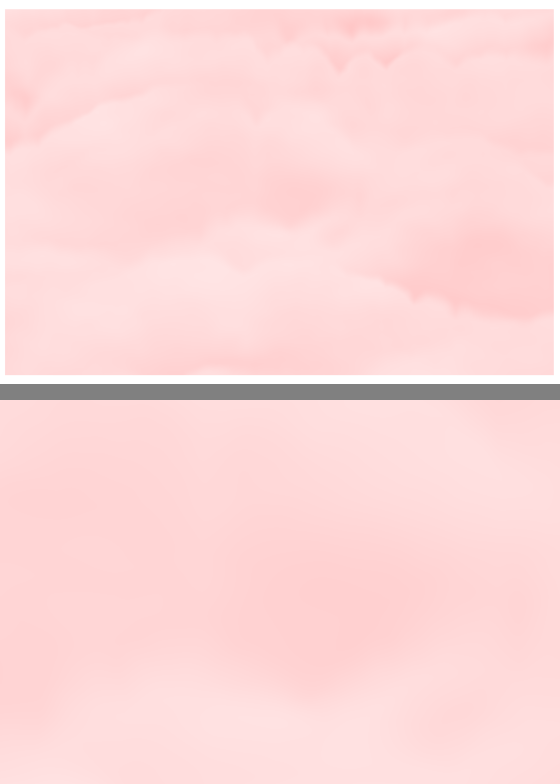
Top, the full canvas; bottom, a detail of the centre.
Reproduce this texture procedurally as a Shadertoy shader.

```glsl
// A soft sea of pink clouds inside a thin white frame.
// Banks of billowing puffs are laid from far to near; each one has a pale
// rounded crest that sinks into a deeper pink hollow before the next bank.

const int BANKS = 12;
const vec3 FRAME_WHITE = vec3(1.0);

float hash(vec2 cell) {
    vec3 h = fract(vec3(cell.xyx) * 0.1031);
    h += dot(h, h.yzx + 33.33);
    return fract((h.x + h.y) * h.z);
}

float noise(vec2 p) {
    vec2 cell = floor(p);
    vec2 f = p - cell;
    f = f * f * f * (f * (f * 6.0 - 15.0) + 10.0);
    float low = mix(hash(cell), hash(cell + vec2(1, 0)), f.x);
    float high = mix(hash(cell + vec2(0, 1)), hash(cell + vec2(1, 1)), f.x);
    return mix(low, high, f.y);
}

float fbm(vec2 p) {
    float sum = 0.0, weight = 0.533;
    for (int i = 0; i < 4; i++) {
        sum += weight * noise(p);
        p = mat2(1.6, 1.2, -1.2, 1.6) * p + 7.3;
        weight *= 0.5;
    }
    return sum;
}

// Round tops that meet in narrow dips
float billow(vec2 p) {
    float n = 2.0 * noise(p) - 1.0;
    return sqrt(n * n + 0.006);
}

// Height of a bank's upper outline
float crestLine(float x, float base, float size, float seed) {
    float swell = noise(vec2(x / (size * 4.5), seed));
    float puffs = billow(vec2(x / (size * 1.6), seed + 40.0));
    float curls = billow(vec2(x / (size * 0.6), seed + 80.0));
    return base + 0.05 * x + size * (1.9 * swell + 0.6 * puffs + 0.16 * curls);
}

// Brightness of green and blue at a relative depth below the crest
float cloudTone(vec2 p, float depth, float seed) {
    float patches = fbm(p * vec2(3.0, 4.2) + seed * 0.37);
    float hollows = noise(p * vec2(3.2, 4.5) + 61.0);
    float fade = smoothstep(0.0, 2.3, depth);
    float shadow = 0.03 + 0.06 * hollows + 0.05 * smoothstep(0.6, 0.9, hollows);
    return 0.876 + 0.09 * (patches - 0.5) - shadow * fade;
}

// Cloud banks layered from far to near
float cloudSea(vec2 p) {
    float tone = cloudTone(p, 1.0, 3.0);
    vec2 drift = vec2(fbm(p * 7.0), fbm(p * 7.0 + 19.0)) - 0.5;
    vec2 q = p + 0.045 * drift;
    for (int i = 0; i < BANKS; i++) {
        float k = float(i);
        float seed = 11.0 * k + 5.0;
        float base = 1.02 - 0.06 * k - 0.006 * k * k;
        float size = 0.05 + 0.012 * k;
        float below = crestLine(q.x, base, size, seed) - q.y;
        float wisp = noise(p * 4.0 + seed);
        float softness = size * mix(0.1, 0.6, wisp * wisp);
        float cover = smoothstep(-softness, softness, below);
        cover *= mix(0.95, 0.6, noise(p * 3.0 + seed + 23.0));
        tone = mix(tone, cloudTone(p, below / size, seed), cover);
    }
    return tone;
}

// Coverage of the area within the frame
float insideFrame(vec2 uv, vec2 pixel) {
    vec2 lower = smoothstep(-pixel, pixel, uv - vec2(0.009, 0.023));
    vec2 upper = smoothstep(-pixel, pixel, vec2(0.989, 0.976) - uv);
    return lower.x * lower.y * upper.x * upper.y;
}

void mainImage(out vec4 fragColor, in vec2 fragCoord) {
    vec2 uv = fragCoord / iResolution.xy;
    vec2 p = fragCoord / iResolution.y;
    float tone = clamp(cloudSea(p), 0.74, 0.91);
    vec3 cloudPink = vec3(1.0, tone, tone);
    float inside = insideFrame(uv, 0.7 / iResolution.xy);
    fragColor = vec4(mix(FRAME_WHITE, cloudPink, inside), 1.0);
}
```
